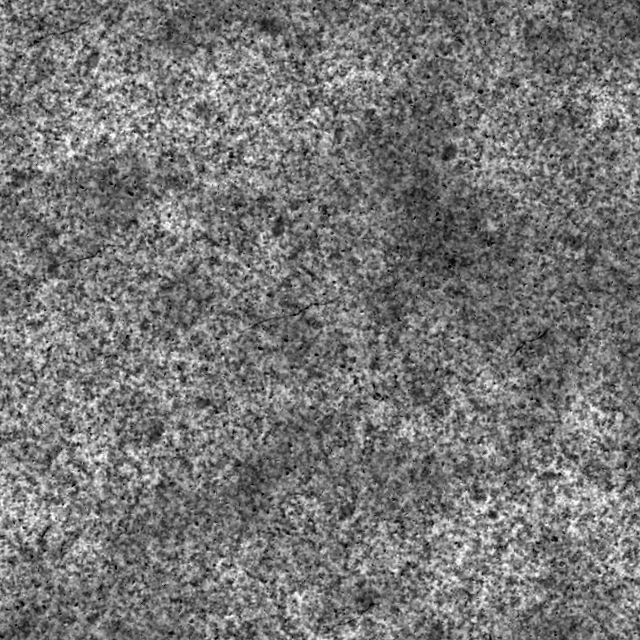
Reproduce this texture procedurally as a Shadertoy shader.

```glsl
// Weathered grey stone: cloudy mottling, gritty grain, small pits, dark hollows and fine cracks.

vec2 hash2(vec2 p) {
    vec3 q = fract(p.xyx * vec3(0.1031, 0.1030, 0.0973));
    q += dot(q, q.yzx + 33.33);
    return fract((q.xx + q.yz) * q.zy);
}

float noise(vec2 p) {
    vec2 cell = floor(p), f = fract(p);
    f = f * f * (3.0 - 2.0 * f);
    float low = mix(hash2(cell).x, hash2(cell + vec2(1, 0)).x, f.x);
    float high = mix(hash2(cell + vec2(0, 1)).x, hash2(cell + vec2(1, 1)).x, f.x);
    return mix(low, high, f.y);
}

mat2 turn(float angle) {
    float c = cos(angle), s = sin(angle);
    return mat2(c, -s, s, c);
}

float fbm(vec2 p) {
    float sum = 0.0, weight = 0.5;
    for (int i = 0; i < 5; i++) {
        sum += weight * noise(p);
        p = turn(0.6) * p * 2.03 + 17.3;
        weight *= 0.55;
    }
    return sum / 1.055;
}

// Scattered round dips, 1 at the bottom and 0 outside; radii are in cells
float dips(vec2 p, float cells, float share, vec2 radii, float core) {
    vec2 q = p * cells, base = floor(q);
    float depth = 0.0;
    for (int y = -1; y <= 1; y++)
    for (int x = -1; x <= 1; x++) {
        vec2 id = base + vec2(x, y);
        vec2 kind = hash2(id + 71.7 + cells);
        vec2 offset = turn(kind.y * 6.0) * (q - id - hash2(id + cells));
        float radius = mix(radii.x, radii.y, kind.y * kind.y);
        float d = length(offset * vec2(0.85, 1.2));
        float dip = 1.0 - smoothstep(radius * core, radius, d);
        depth = max(depth, dip * step(kind.x, share) * mix(0.6, 1.0, fract(kind.x * 37.0)));
    }
    return depth;
}

// Thin, wavering cracks rising to the right
float cracks(vec2 p) {
    float dark = 0.0;
    for (int i = 0; i < 6; i++) {
        vec2 h = hash2(vec2(i, 5.0)), k = hash2(vec2(i, 19.0));
        vec2 q = turn(0.3 + 0.4 * k.x) * (p - h);
        q.y += 0.016 * (noise(q * 28.0 + 9.0) - 0.5) + 0.006 * (noise(q * 110.0) - 0.5);
        float reach = mix(0.05, 0.12, k.y);
        float line = 1.0 - smoothstep(0.0006, 0.003, abs(q.y));
        float fade = 1.0 - smoothstep(reach * 0.5, reach, abs(q.x));
        dark = max(dark, line * fade * smoothstep(0.25, 0.55, noise(p * 60.0)));
    }
    return dark;
}

void mainImage(out vec4 fragColor, in vec2 fragCoord) {
    vec2 p = fragCoord / iResolution.y;

    // Broad light and dark clouds, drawn out along a gentle slope
    vec2 slanted = turn(0.3) * p;
    float cloud = fbm(slanted * vec2(3.5, 6.0) + 4.0) - 0.5;
    float patches = fbm(p * 15.0 + 31.0) - 0.5;
    float bend = 0.16 * (noise(p * 4.0 + 2.0) - 0.5);
    float darkBand = exp(-pow((p.y - 0.61 + bend) / 0.12, 2.0));
    float lightBand = exp(-pow((p.y - 0.84 - 0.2 * (p.x - 0.2) + bend) / 0.06, 2.0));
    float tone = 0.49 + 0.42 * cloud + 0.3 * patches - 0.09 * darkBand + 0.07 * lightBand;

    // Gritty grain, harsher on the pale areas
    float grain = 0.22 * (noise(turn(0.4) * p * 85.0) - 0.5)
                + 0.44 * (noise(turn(0.9) * p * 180.0 + 40.0) - 0.5)
                + 0.34 * (noise(turn(0.2) * p * 310.0 + 80.0) - 0.5);
    tone += grain * mix(0.7, 1.3, smoothstep(0.32, 0.6, tone));

    // Small pits with a lit lower lip
    vec2 ragged = p + 0.005 * (vec2(noise(p * 130.0), noise(p * 130.0 + 50.0)) - 0.5);
    vec2 lip = vec2(-0.0015, 0.0035);
    float pit = dips(ragged, 68.0, 0.45, vec2(0.12, 0.34), 0.3);
    float litPit = dips(ragged + lip, 68.0, 0.45, vec2(0.12, 0.34), 0.3);
    tone += 0.16 * max(litPit - pit, 0.0) - 0.3 * pit;

    // Larger hollows with crumbled edges
    vec2 crumbled = p + 0.014 * (vec2(fbm(p * 45.0), fbm(p * 45.0 + 23.0)) - 0.5);
    float hollow = dips(crumbled, 9.0, 0.55, vec2(0.09, 0.21), 0.45);
    float litHollow = dips(crumbled + 2.0 * lip, 9.0, 0.55, vec2(0.09, 0.21), 0.45);
    tone += 0.14 * max(litHollow - hollow, 0.0);
    tone = mix(tone, 0.16 + 0.4 * grain, 0.8 * hollow);

    tone -= 0.22 * cracks(p);
    fragColor = vec4(vec3(clamp(tone, 0.03, 0.97)), 1.0);
}
```
